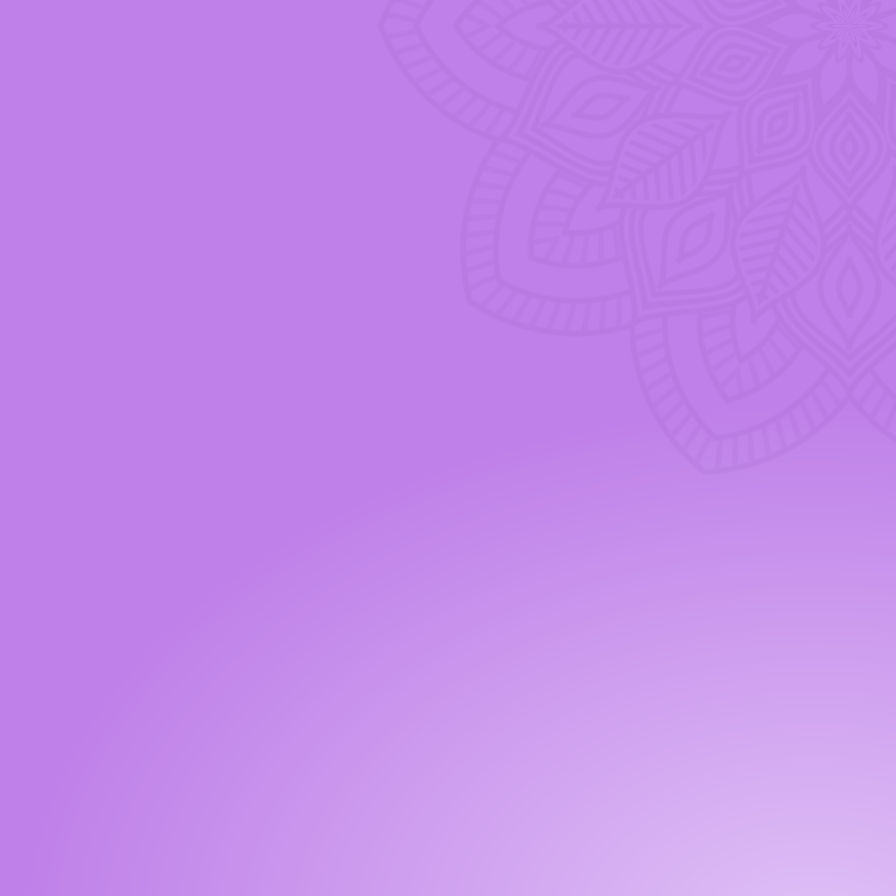
A Shadertoy shader for this background:

```glsl
// A violet field with a pale elliptical glow rising from the lower right.
// A faint ten-fold mandala, cut by the top right corner, is built by folding
// the angle into one sector and stacking outlined petals and leaves.

const float PI = 3.14159265;
const float SECTOR = PI / 5.0;

// Soft line around the zero of a distance
float stroke(float d, float px) {
    return 1.0 - smoothstep(0.002, 0.008 + px, abs(d));
}

// Evenly spaced lines along a coordinate
float ribs(float x, float spacing, float px) {
    return stroke((fract(x / spacing) - 0.5) * spacing, px);
}

// Mirror one sector around its axis: x runs outward, y is the side offset
vec2 foldSector(vec2 p, float turn) {
    float a = atan(p.y, p.x) + turn;
    a = mod(a + 0.5 * SECTOR, SECTOR) - 0.5 * SECTOR;
    return length(p) * vec2(cos(a), abs(sin(a)));
}

// Approximate distance to a leaf with drawn-out tips
float leaf(vec2 q, float start, float end, float halfWidth) {
    float len = end - start;
    float t = clamp((q.x - start) / len, 0.0, 1.0);
    float s = max(sin(PI * t), 0.0);
    float slope = halfWidth * 1.5 * PI / len * sqrt(s) * cos(PI * t);
    float side = (q.y - halfWidth * pow(s, 1.5)) / sqrt(1.0 + slope * slope);
    return max(side, abs(q.x - 0.5 * (start + end)) - 0.5 * len);
}

// Cover the ink below a shape with the shape's own ink
float cover(float ink, float d, float own, float px) {
    float inside = 1.0 - smoothstep(-px, px, d);
    return max(mix(ink, own, inside), stroke(d, px));
}

// Two outlines of a pointed arc joined by short slanted rungs
float ladder(vec2 arc, float outer, float px) {
    float d = arc.x - outer;
    float band = smoothstep(-0.07 - px, -0.07 + px, d)
               * (1.0 - smoothstep(-px, px, d));
    float rungs = ribs(arc.y * (outer - 0.035) + 0.25 * d, 0.035, px);
    return max(max(stroke(d, px), stroke(d + 0.07, px)), 0.8 * band * rungs);
}

float mandala(vec2 p, float px) {
    vec2 tip = foldSector(p, 0.0);
    vec2 gap = foldSector(p, 0.5 * SECTOR);

    // Outer scallops and the smaller arches within them
    vec2 fromArc = tip - vec2(0.62, -0.143);
    vec2 arc = vec2(length(fromArc), atan(fromArc.y, fromArc.x));
    float ink = max(ladder(arc, 0.41, px), ladder(arc, 0.265, px));
    ink *= step(0.5, tip.x);

    // Large leaves with nested outlines and an eye
    float d = leaf(gap, 0.36, 0.79, 0.165);
    float eye = leaf(gap, 0.43, 0.69, 0.062);
    float own = max(stroke(d + 0.022, px), stroke(d + 0.044, px));
    own = max(own, max(stroke(eye, px), stroke(leaf(gap, 0.50, 0.62, 0.023), px)));
    ink = cover(ink, d, own, px);

    // Ribbed leaves with chevrons and a central vein
    d = leaf(tip, 0.32, 0.665, 0.098);
    own = max(ribs(tip.x - 0.6 * tip.y, 0.031, px), stroke(tip.y, px));
    own *= 1.0 - smoothstep(-0.018, -0.010, d);
    ink = cover(ink, d, own, px);

    // Inner leaves
    d = leaf(gap, 0.12, 0.40, 0.086);
    own = max(stroke(d + 0.02, px), stroke(leaf(gap, 0.19, 0.33, 0.038), px));
    own = max(own, stroke(leaf(gap, 0.23, 0.29, 0.014), px));
    ink = cover(ink, d, own, px);

    // Star at the heart
    d = leaf(tip, 0.02, 0.20, 0.032);
    ink = cover(ink, d, 0.0, px);
    float star = length(p) - 0.060 - 0.018 * cos(10.0 * atan(p.y, p.x));
    ink = cover(ink, star, stroke(star + 0.035, px), px);
    return ink;
}

void mainImage(out vec4 fragColor, in vec2 fragCoord) {
    vec2 uv = fragCoord / iResolution.xy;

    // Violet base with a linear elliptical glow
    float glow = 1.0 - length((uv - vec2(0.91, -0.04)) / vec2(0.885, 0.586));
    glow = max(glow, 0.0);
    vec3 color = vec3(0.75, 0.505, 0.912) + vec3(0.125, 0.25, 0.053) * glow;

    // Mandala, measured in units of its own radius
    const float RADIUS = 0.521;
    float px = 1.0 / (RADIUS * iResolution.y);
    float ink = mandala((uv - vec2(0.948, 0.971)) / RADIUS, px);
    color -= vec3(0.026, 0.028, 0.024) * ink;

    fragColor = vec4(color, 1.0);
}
```
